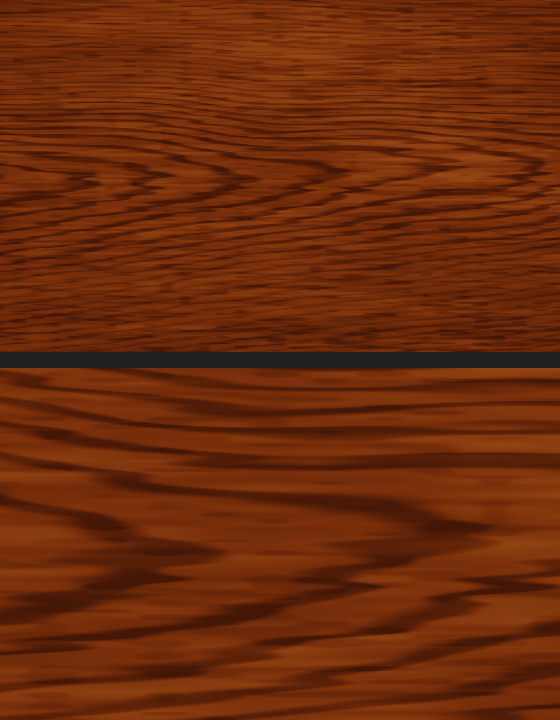
Top: the whole. Bottom: its middle third, enlarged.
This texture is drawn by a Shadertoy shader. Its source:

```glsl
const vec3 DARK_GRAIN = vec3(0.265, 0.088, 0.025);
const vec3 WARM_BROWN = vec3(0.470, 0.180, 0.038);
const vec3 PALE_AMBER = vec3(0.640, 0.325, 0.095);

const float RING_PERIOD = 0.245;      // spacing of the arch tips along the board
const float UPPER_CURVE = 68.0;       // how tightly arches close above the axis
const float LOWER_CURVE = 43.0;
const float FLANK_STRAIGHTEN = 3.0;   // limits ring density far from the axis
const float RING_JITTER = 0.34;       // feathering along the fibres
const float RING_CONTRAST = 0.45;
const float OUTER_CONTRAST = 0.17;
const vec2 FIBRE_SCALE = vec2(9.0, 150.0);
const vec2 STREAK_SCALE = vec2(2.5, 42.0);
const vec2 PORE_SCALE = vec2(19.0, 165.0);
const float FIBRE_CONTRAST = 0.28;
const float STREAK_CONTRAST = 0.22;
const float PORE_CONTRAST = 0.24;
const float BASE_TONE = 0.58;
const float VIGNETTE = 0.32;

float hash(vec2 cell) {
    vec3 q = fract(cell.xyx * vec3(0.1031, 0.1030, 0.0973));
    q += dot(q, q.yzx + 33.33);
    return fract((q.x + q.y) * q.z);
}

float noise(vec2 p) {
    vec2 cell = floor(p), f = fract(p);
    f = f * f * (3.0 - 2.0 * f);
    float low = mix(hash(cell), hash(cell + vec2(1, 0)), f.x);
    float high = mix(hash(cell + vec2(0, 1)), hash(cell + vec2(1, 1)), f.x);
    return mix(low, high, f.y);
}

// Signed height above the slowly wandering axis of the arches
float axisOffset(vec2 p) {
    float wobble = noise(p * vec2(2.6, 5.0) + 7.0) - 0.5;
    return p.y - 0.475 - 0.04 * p.x + 0.028 * wobble;
}

// Nested parabolic growth rings, torn into horizontal feathers
float growthRings(vec2 p, float v) {
    float curve = mix(LOWER_CURVE, UPPER_CURVE, smoothstep(-0.03, 0.03, v));
    float depth = curve * v * v / (1.0 + FLANK_STRAIGHTEN * abs(v));
    float along = p.x - 0.12 * smoothstep(1.15, 1.55, p.x);
    float phase = (along + depth) / RING_PERIOD;
    phase += 0.5 * (noise(p * vec2(3.0, 9.0) + 31.0) - 0.5);
    float feather = 0.6 * noise(p * vec2(7.0, 120.0) + 11.0)
                  + 0.4 * noise(p * vec2(5.0, 48.0) + 57.0);
    phase += RING_JITTER * (feather - 0.5) * 2.0;
    float s = fract(phase);
    return smoothstep(0.48, 0.74, s) * (1.0 - smoothstep(0.84, 1.0, s));
}

// Short dark vessels lying along the fibres
float pores(vec2 p) {
    float dashes = noise(p * PORE_SCALE + 83.0);
    float clusters = noise(p * vec2(4.0, 22.0) + 19.0);
    return smoothstep(0.60, 0.86, dashes + 0.24 * (clusters - 0.5));
}

float glow(vec2 p, vec2 centre, vec2 size) {
    vec2 d = (p - centre) / size;
    return exp(-dot(d, d));
}

void mainImage(out vec4 fragColor, in vec2 fragCoord) {
    vec2 p = fragCoord / iResolution.y;
    vec2 centred = fragCoord / iResolution.xy - 0.5;
    float v = axisOffset(p);
    float outer = smoothstep(0.10, 0.34, abs(v));

    // Soft light over the board
    float tone = BASE_TONE - VIGNETTE * dot(centred, centred);
    tone += 0.16 * glow(p, vec2(0.82, 0.84), vec2(0.55, 0.15));
    tone += 0.15 * glow(p, vec2(1.30, 0.54), vec2(0.34, 0.13));
    tone -= 0.06 * smoothstep(0.30, 0.0, p.y);

    // Rings, fibres and pores
    float ring = growthRings(p, v);
    tone -= ring * mix(RING_CONTRAST, OUTER_CONTRAST, outer);
    tone += FIBRE_CONTRAST * (noise(p * FIBRE_SCALE) - 0.5);
    tone += STREAK_CONTRAST * (noise(p * STREAK_SCALE + 43.0) - 0.5);
    tone -= PORE_CONTRAST * pores(p) * mix(0.65, 1.0, max(outer, ring));

    // Tone to stained wood colour
    tone = clamp(tone, 0.0, 1.0);
    vec3 color = mix(DARK_GRAIN, WARM_BROWN, min(tone * 2.0, 1.0));
    color = mix(color, PALE_AMBER, max(tone * 2.0 - 1.0, 0.0));
    fragColor = vec4(color, 1.0);
}
```
